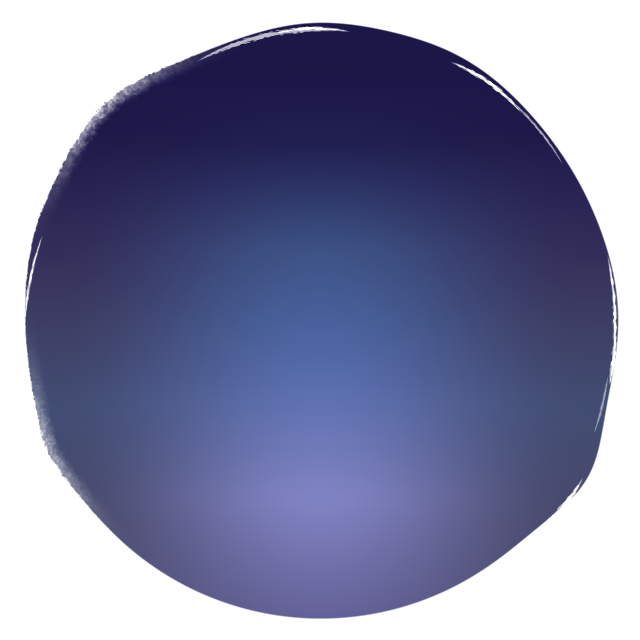
Give the GLSL for this background, as a Shadertoy shader.

```glsl
const vec3 PAPER = vec3(1.0);

float hash(vec2 p) {
    p = fract(p * vec2(0.1031, 0.1137));
    p += dot(p, p.yx + 33.33);
    return fract((p.x + p.y) * p.x * 7.13);
}

float noise(vec2 p) {
    vec2 i = floor(p), f = fract(p);
    f = f * f * (3.0 - 2.0 * f);
    return mix(mix(hash(i), hash(i + vec2(1, 0)), f.x),
               mix(hash(i + vec2(0, 1)), hash(i + vec2(1, 1)), f.x), f.y);
}

// Signed difference of two angles in degrees
float angleTo(float angle, float target) {
    return mod(angle - target + 180.0, 360.0) - 180.0;
}

float bump(float angle, float target, float width) {
    float t = angleTo(angle, target) / width;
    return exp(-t * t);
}

float ramp(float from, float to, float x) {
    return clamp((x - from) / (to - from), 0.0, 1.0);
}

// Tapered dry-brush gap; path holds radius, slope and curvature
float gap(vec2 polar, float target, float halfSpan, vec3 path, float thickness, float px) {
    float t = angleTo(polar.x, target) / halfSpan;
    float line = path.x + path.y * t + path.z * t * t;
    float bristle = noise(vec2(t * halfSpan * 1.5 + target + 200.0, polar.y * 500.0));
    float size = thickness * max(1.0 - t * t, 0.0) * (0.5 + bristle);
    float cover = smoothstep(px, -px, abs(polar.y - line) - size);
    return cover * smoothstep(1.0, 0.8, abs(t));
}

// Glow along the vertical axis, fading sideways into a muted rim
vec3 paintColor(vec2 uv) {
    float y = uv.y;
    vec3 axis = mix(vec3(0.39, 0.38, 0.59), vec3(0.50, 0.51, 0.76), ramp(0.035, 0.21, y));
    axis = mix(axis, vec3(0.35, 0.43, 0.68), ramp(0.23, 0.40, y));
    axis = mix(axis, vec3(0.28, 0.38, 0.61), ramp(0.40, 0.50, y));
    axis = mix(axis, vec3(0.24, 0.32, 0.52), ramp(0.50, 0.61, y));
    axis = mix(axis, vec3(0.13, 0.13, 0.32), ramp(0.61, 0.77, y));
    axis = mix(axis, vec3(0.11, 0.09, 0.28), ramp(0.77, 0.88, y));

    vec3 rim = mix(vec3(0.28, 0.28, 0.41), vec3(0.26, 0.30, 0.45), ramp(0.18, 0.36, y));
    rim = mix(rim, vec3(0.24, 0.24, 0.39), ramp(0.37, 0.50, y));
    rim = mix(rim, vec3(0.20, 0.18, 0.35), ramp(0.50, 0.61, y));
    rim = mix(rim, vec3(0.11, 0.09, 0.28), ramp(0.61, 0.80, y));
    return mix(axis, rim, smoothstep(0.0, 0.42, abs(uv.x - 0.5)));
}

void mainImage(out vec4 fragColor, in vec2 fragCoord) {
    float px = 1.0 / min(iResolution.x, iResolution.y);
    vec2 uv = (fragCoord - 0.5 * iResolution.xy) * px + 0.5;
    vec2 p = uv - vec2(0.501, 0.4935);
    float angle = degrees(atan(p.y, p.x));
    float r = length(p);
    vec2 polar = vec2(angle, r);

    // Disc outline swelled by overlapping brush strokes
    float radius = 0.460;
    radius += 0.022 * bump(angle, 135.0, 14.0);
    radius += 0.010 * bump(angle, 91.0, 15.0);
    radius += 0.011 * bump(angle, 63.0, 17.0);
    radius += 0.009 * bump(angle, 160.0, 14.0);
    radius += 0.005 * bump(angle, 3.0, 14.0);
    radius += 0.021 * bump(angle, -30.0, 11.0);
    radius += 0.010 * bump(angle, -155.0, 9.0);

    // Rough, translucent bristle edge on the left side
    float feather = max(bump(angle, 135.0, 15.0), 0.8 * bump(angle, -156.0, 13.0));
    float grain = noise(uv * 300.0) * 0.6 + noise(uv * 110.0) * 0.4;
    float rough = 0.004 * feather + 0.001 * bump(angle, 165.0, 20.0);
    float edge = r - radius + rough * (grain * 2.0 - 1.0);
    float cover = smoothstep(px, -px, edge);
    float dry = smoothstep(-0.024, 0.0, edge) * (0.55 + 0.6 * grain);
    cover *= 1.0 - 0.75 * clamp(feather * dry, 0.0, 1.0);

    // Bare slivers between the strokes
    float bare = 0.7 * gap(polar, 101.0, 15.0, vec3(0.459, -0.003, -0.003), 0.0035, px);
    bare = max(bare, gap(polar, 92.0, 8.0, vec3(0.462, 0.0, -0.003), 0.0025, px));
    bare = max(bare, gap(polar, 55.0, 9.0, vec3(0.460, 0.001, -0.004), 0.0028, px));
    bare = max(bare, 0.7 * gap(polar, 43.0, 10.0, vec3(0.457, 0.003, -0.001), 0.0015, px));
    bare = max(bare, gap(polar, 171.0, 9.0, vec3(0.459, 0.003, 0.0), 0.0018, px));
    bare = max(bare, gap(polar, 2.0, 12.0, vec3(0.460, 0.0, 0.001), 0.0022, px));
    bare = max(bare, gap(polar, -7.0, 5.0, vec3(0.461, 0.0, 0.0), 0.0030, px));
    bare = max(bare, 0.5 * gap(polar, -16.0, 6.0, vec3(0.458, -0.002, 0.0), 0.0015, px));
    bare = max(bare, gap(polar, -39.0, 9.0, vec3(0.473, 0.006, -0.004), 0.0032, px));

    vec3 color = mix(PAPER, paintColor(uv), cover * (1.0 - bare));
    fragColor = vec4(color, 1.0);
}
```
